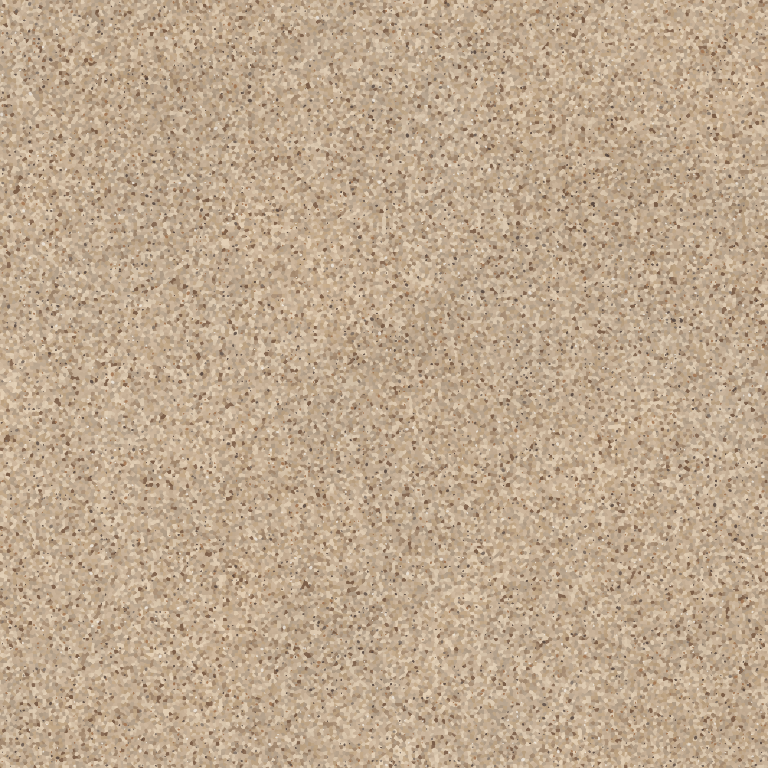
This texture is drawn by a Shadertoy shader. Its source:

```glsl
// Fine dry sand: a soft cellular field of tan grains, two layers of scattered
// mineral specks (dark, rust and pale) and broad, faint stains.
// Grains come from jittered cells; stains come from warped, layered sines.

const vec3 SAND_MEAN  = vec3(0.757, 0.662, 0.560);
const vec3 PALE_SAND  = vec3(0.83, 0.75, 0.65);
const vec3 WARM_SAND  = vec3(0.77, 0.68, 0.58);
const vec3 GOLD_SAND  = vec3(0.74, 0.64, 0.52);
const vec3 GREY_SAND  = vec3(0.71, 0.63, 0.54);
const vec3 BROWN_SAND = vec3(0.66, 0.56, 0.46);
const vec3 DARK_SAND  = vec3(0.55, 0.44, 0.35);

const vec3 DARK_MINERAL = vec3(0.33, 0.27, 0.24);
const vec3 GREY_MINERAL = vec3(0.50, 0.45, 0.41);
const vec3 RUST_MINERAL = vec3(0.63, 0.45, 0.31);
const vec3 PALE_MINERAL = vec3(0.92, 0.89, 0.85);

// Three random values per cell
vec3 hash3(vec2 cell, float seed) {
    vec3 p = fract(vec3(cell.xyx + seed) * vec3(0.1031, 0.1030, 0.0973));
    p += dot(p, p.yxz + 33.33);
    return fract((p.xxy + p.yzz) * p.zyx);
}

// Irregular smooth field, roughly -1 to 1
float layeredSines(vec2 p, float seed) {
    const mat2 turn = mat2(0.74, 0.67, -0.67, 0.74);
    float sum = 0.0, amplitude = 0.5;
    for (int i = 0; i < 5; i++) {
        p += 0.9 * sin(p.yx * 0.83 + seed);
        sum += amplitude * sin(p.x + seed) * cos(p.y - 1.7 * seed);
        p = turn * p * 1.73 + 2.1;
        amplitude *= 0.68;
    }
    return sum;
}

// Grain colour chosen by its share of the surface
vec3 grainColor(float pick) {
    vec3 c = WARM_SAND;
    c = mix(c, PALE_SAND,  step(0.33, pick));
    c = mix(c, GREY_SAND,  step(0.54, pick));
    c = mix(c, GOLD_SAND,  step(0.72, pick));
    c = mix(c, BROWN_SAND, step(0.88, pick));
    return mix(c, DARK_SAND, step(0.975, pick));
}

// Cellular grains blended softly at their borders
vec3 grainField(vec2 uv, float cells, float contrast, float seed) {
    vec2 p = uv * cells, base = floor(p);
    vec3 sum = vec3(0.0);
    float total = 0.0;
    for (int y = -1; y <= 1; y++)
    for (int x = -1; x <= 1; x++) {
        vec2 cell = base + vec2(x, y);
        vec3 rnd = hash3(cell, seed);
        vec2 offset = cell + 0.1 + 0.8 * rnd.xy - p;
        float weight = exp(-12.0 * dot(offset, offset));
        float tone = 0.05 * (hash3(cell, seed + 7.0).x - 0.5);
        sum += weight * (grainColor(rnd.z) + tone);
        total += weight;
    }
    return mix(SAND_MEAN, sum / total, contrast);
}

vec3 mineralColor(float pick) {
    vec3 c = mix(DARK_MINERAL, GREY_MINERAL, smoothstep(0.15, 0.55, pick));
    c = mix(c, RUST_MINERAL, step(0.58, pick));
    return mix(c, PALE_MINERAL, step(0.86, pick));
}

// Sparse oval specks, one at most per cell
vec3 addSpecks(vec3 ground, vec2 uv, float cells, float density, float seed) {
    vec2 p = uv * cells, cell = floor(p);
    vec3 place = hash3(cell, seed), look = hash3(cell, seed + 19.0);
    vec2 d = p - cell - mix(vec2(0.36), vec2(0.64), place.xy);
    float angle = 6.2832 * look.x;
    vec2 axis = vec2(cos(angle), sin(angle));
    d = vec2(dot(d, axis), 1.3 * dot(d, vec2(-axis.y, axis.x)));
    float radius = mix(0.15, 0.31, look.y * look.y);
    float cover = 1.0 - smoothstep(radius - 0.11, radius + 0.11, length(d));
    float present = step(place.z, density);
    return mix(ground, mineralColor(look.z), 0.88 * cover * present);
}

void mainImage(out vec4 fragColor, in vec2 fragCoord) {
    vec2 uv = fragCoord / iResolution.y;

    // Broad stains and smaller patches
    float stain = layeredSines(uv * 5.0, 1.3);
    float patches = layeredSines(uv * 23.0, 4.1);

    // Grains, then fine and coarse specks, denser in the darker stains
    vec3 color = grainField(uv, 235.0, 1.25, 3.0);
    float density = 0.13 - 0.04 * stain - 0.03 * patches;
    color = addSpecks(color, uv, 170.0, density, 41.0);
    color = addSpecks(color, uv + 0.037, 112.0, 0.6 * density, 83.0);

    // Stains darken the sand and tint it slightly
    color *= 1.0 + 0.030 * stain + 0.014 * patches;
    color += vec3(0.006, 0.0, -0.006) * layeredSines(uv * 9.0, 2.6);

    fragColor = vec4(clamp(color + 0.008, 0.0, 1.0), 1.0);
}
```
